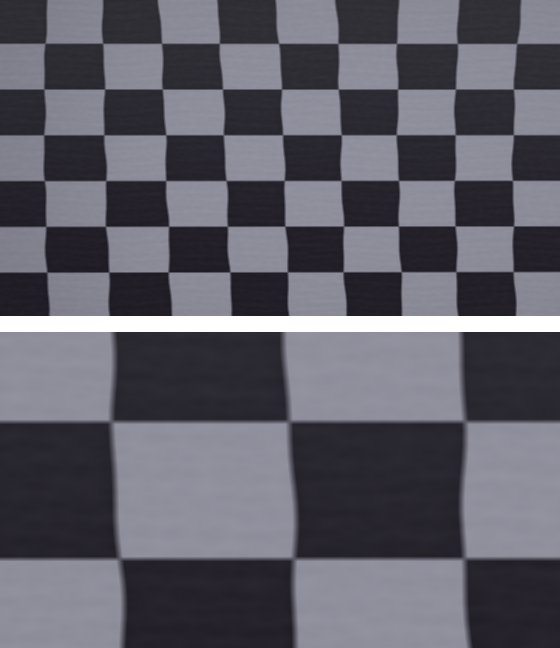
Top: the whole. Bottom: its middle third, enlarged.
Write a WebGL 1 fragment shader that draws this pattern.

```glsl
precision highp float;
// Worn grey and charcoal checkered cloth with gently bowed columns.

uniform vec2 u_resolution;

#define CELLS vec2(9.48, 6.9)          // repeats across and down
#define FIRST_EDGE vec2(0.74, 0.955)   // first cell edges from the top left
#define EDGE_SOFT vec2(0.022, 0.018)   // half width of the edge blur, in cells
#define EDGE_WOBBLE 0.014              // irregularity of the column edges
#define LIGHT_GREY vec3(0.555, 0.553, 0.605)
#define DARK_TOP vec3(0.192, 0.186, 0.214)
#define DARK_BOTTOM vec3(0.132, 0.121, 0.154)
#define GRAIN 0.016                    // strength of the cloth mottling
#define GRAIN_SCALE vec2(70.0, 85.0)

vec2 hash2(vec2 p) {
  vec2 q = vec2(dot(p, vec2(127.1, 311.7)), dot(p, vec2(269.5, 183.3)));
  return fract(sin(q) * 43758.5);
}

// Distance to the nearest scattered point.
float cellular(vec2 p) {
  vec2 cell = floor(p);
  float nearest = 2.0;
  for (int j = -1; j <= 1; j++) {
    for (int i = -1; i <= 1; i++) {
      vec2 neighbour = cell + vec2(float(i), float(j));
      nearest = min(nearest, distance(p, neighbour + hash2(neighbour)));
    }
  }
  return nearest;
}

// Sideways drift of the column edges, in cells; p.y runs downward.
float columnBow(vec2 p) {
  float bulge = 0.123 - 0.198 * exp(-3.3 * p.y);
  float lean = -0.025 + 0.15 * (p.y - 0.28) * (p.y - 0.28);
  float sides = 0.074 * pow(1.0 - p.x, 4.0) + 0.05 * pow(p.x, 4.0);
  return bulge * cos(5.24 * (p.x - 0.42)) + lean + sides;
}

// Signed distance to the cell edges: positive in even cells, negative in odd.
vec2 signedEdge(vec2 g) {
  return 0.5 - abs(mod(g + 0.5, 2.0) - 1.0);
}

void main() {
  vec2 p = gl_FragCoord.xy / u_resolution;
  p.y = 1.0 - p.y;

  // Warped grid
  vec2 grid = p * CELLS - FIRST_EDGE;
  grid.x -= columnBow(p);
  grid.y += 0.03 * p.x * p.y - 0.01 * p.x;
  float column = floor(grid.x + 0.5);
  grid.x += EDGE_WOBBLE * (sin(grid.y * 3.1 + column * 2.3)
                         + 0.5 * sin(grid.y * 7.3 + column * 4.1));

  // Soft checker: 1 in dark cells, 0 in light cells
  vec2 soft = max(EDGE_SOFT, CELLS / u_resolution);
  vec2 edge = signedEdge(grid);
  vec2 side = clamp(edge / soft, -1.0, 1.0);
  float dark = 0.5 + 0.5 * side.x * side.y;

  // Uneven lighting
  vec2 fromCentre = p - vec2(0.58, 0.48);
  float shade = 1.02 - 0.16 * dot(fromCentre, fromCentre);
  shade -= 0.05 * smoothstep(0.3, 0.0, p.x);
  vec3 lightColour = LIGHT_GREY * shade;
  vec3 darkColour = mix(DARK_TOP, DARK_BOTTOM, smoothstep(0.0, 0.9, p.y));
  darkColour += 0.012 * (p.x - 0.5);
  vec3 colour = mix(lightColour, darkColour, dark);

  // Faint dark rim just inside each dark cell
  vec2 rim = exp(-abs(edge) / 0.045);
  colour -= 0.018 * dark * max(rim.x, rim.y);

  // Mottled cloth and faint horizontal threads
  float grain = cellular(p * GRAIN_SCALE) - 0.5;
  float threads = sin(p.y * 310.0 + 2.0 * sin(p.x * 23.0))
                + sin(p.y * 187.0 - 3.0 * sin(p.x * 11.0));
  colour += GRAIN * grain + 0.003 * threads;

  gl_FragColor = vec4(colour, 1.0);
}
```
